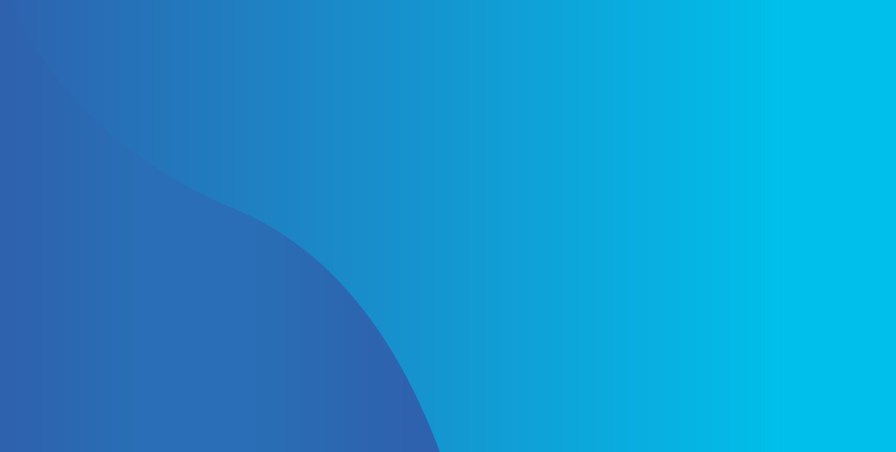
Write a WebGL 2 fragment shader that draws this background.

```glsl
#version 300 es
precision highp float;
// A horizontal blue-to-cyan gradient with a darker blue wave in the lower left.
// The wave's crest is two quadratic Bezier arcs, solved for height at each x,
// and its fill has its own soft horizontal gradient.

uniform vec2 u_resolution;
out vec4 fragColor;

// Height at x of a quadratic Bezier arc whose x grows along the curve
float arcHeight(float x, vec2 start, vec2 control, vec2 end) {
    vec2 a = start - 2.0 * control + end;
    vec2 b = 2.0 * (control - start);
    float dx = x - start.x;
    float t = 2.0 * dx / (b.x + sqrt(max(b.x * b.x + 4.0 * a.x * dx, 0.0)));
    return start.y + t * (b.y + t * a.y);
}

// The hollow left arc meets the rounded right arc at the joint
float crestHeight(float x) {
    vec2 joint = vec2(0.267, 0.5335);
    return x < joint.x
        ? arcHeight(x, vec2(0.039, 0.897), vec2(0.1146, 0.657), joint)
        : arcHeight(x, joint, vec2(0.414, 0.407), vec2(0.491, 0.0));
}

void main() {
    vec2 p = gl_FragCoord.xy / u_resolution;
    vec3 deepBlue = vec3(0.18, 0.385, 0.685);

    // Backdrop: reaches full cyan before the right edge
    vec3 color = mix(deepBlue, vec3(0.0, 0.75, 0.92), clamp(p.x / 0.88, 0.0, 1.0));

    // Wave fill: lightest between its two deep blue ends
    float lightness = smoothstep(0.0, 0.17, p.x) * (1.0 - smoothstep(0.26, 0.47, p.x));
    vec3 waveColor = mix(deepBlue, vec3(0.16, 0.432, 0.713), lightness);

    // Smooth crest, about one pixel wide
    float above = p.y - crestHeight(p.x);
    float coverage = clamp(0.5 - above / max(fwidth(above), 1e-5), 0.0, 1.0);
    fragColor = vec4(mix(color, waveColor, coverage), 1.0);
}
```
